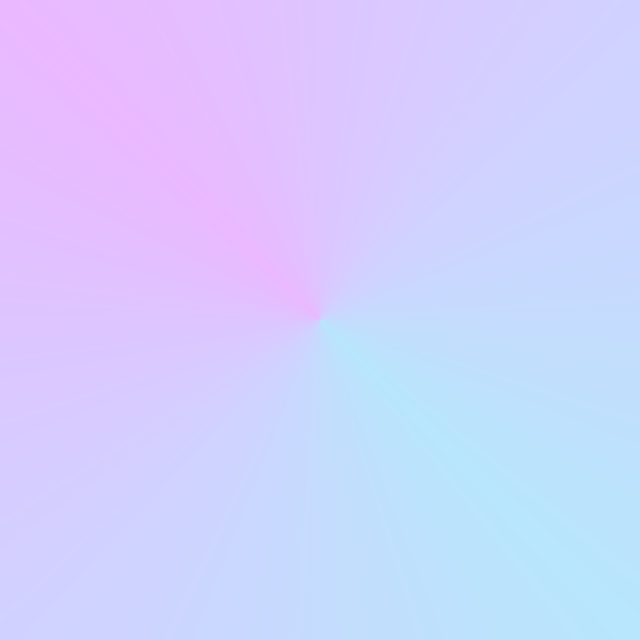
Give the GLSL for this background, as a WebGL 2 fragment shader.

```glsl
#version 300 es
precision highp float;
// A soft conic gradient: the colour depends only on the angle about the centre.
// It folds evenly from a cyan ray at the lower right, through periwinkle,
// to a pink ray at the upper left.

#define CENTRE vec2(0.5, 0.5)
#define RAY_DIRECTION vec2(0.70711, -0.70711)
#define CYAN vec3(0.722, 0.902, 0.988)
#define PERIWINKLE vec3(0.820, 0.820, 1.000)
#define PINK vec3(0.918, 0.722, 1.000)
#define TIP_RADIUS 0.002

uniform vec2 u_resolution;
out vec4 fragColor;

const float PI = 3.14159;

// Unsigned angle from the cyan ray: 0 on that ray, 1 on the opposite one.
float foldedAngle(vec2 p) {
    float along = dot(p, RAY_DIRECTION);
    float across = abs(p.x * RAY_DIRECTION.y - p.y * RAY_DIRECTION.x);
    // The tiny offset keeps the tip smooth and the angle defined at the centre.
    return atan(across + 0.0001, along) / PI;
}

// Three evenly spaced colour stops.
vec3 sweepColour(float t) {
    vec3 firstHalf = mix(CYAN, PERIWINKLE, clamp(t * 2.0, 0.0, 1.0));
    return mix(firstHalf, PINK, clamp(t * 2.0 - 1.0, 0.0, 1.0));
}

void main() {
    // Stretch-free coordinates in units of the shorter canvas side.
    vec2 p = (gl_FragCoord.xy - CENTRE * u_resolution) / min(u_resolution.x, u_resolution.y);

    // Blend the meeting point of all rays to the middle colour.
    float tip = smoothstep(0.0, TIP_RADIUS, length(p));
    vec3 colour = mix(PERIWINKLE, sweepColour(foldedAngle(p)), tip);
    fragColor = vec4(colour, 1.0);
}
```
